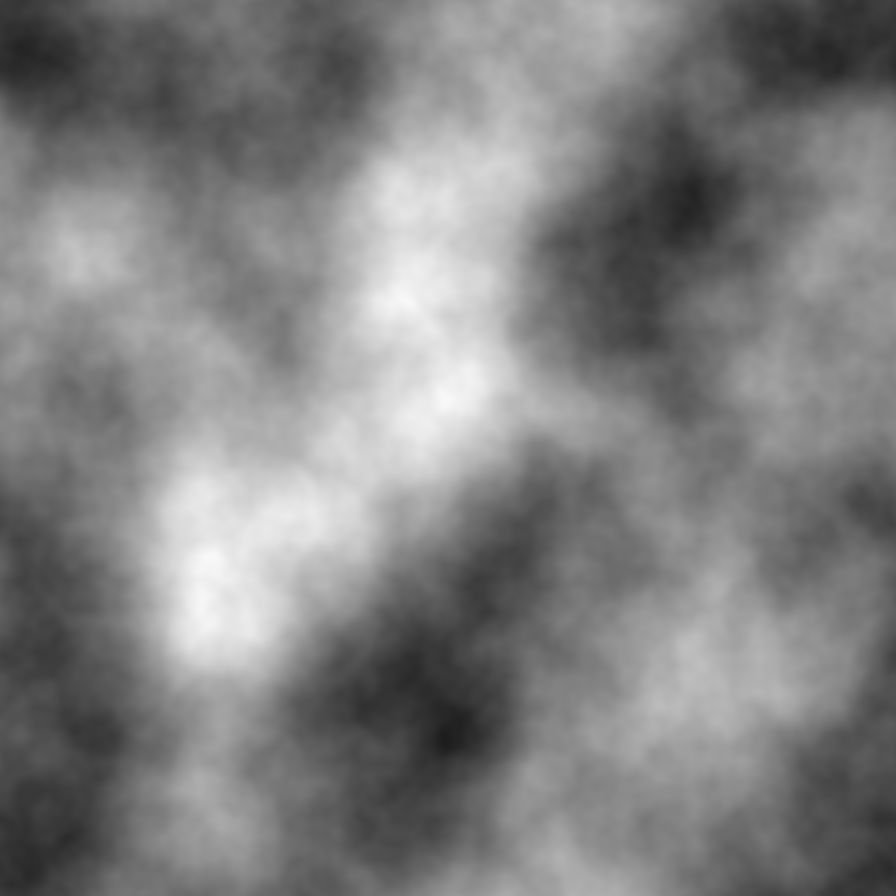
A three.js fragment shader for this texture:

```glsl
varying vec2 vUv;

const float TAU = 6.2831853;
const int OCTAVES = 5;
const float BASE_CELLS = 4.0;
const float GAIN = 0.5;
const float MID_GREY = 0.503;
const float CLOUD_CONTRAST = 0.40;

float hash(vec2 cell, float seed) {
  return fract(sin(dot(cell, vec2(127.1, 311.7)) + seed * 74.7) * 43758.5453);
}

// Unit gradient of a lattice point, wrapped to the period
vec2 gradient(vec2 cell, float period, float seed) {
  float angle = TAU * hash(mod(cell, period), seed);
  return vec2(cos(angle), sin(angle));
}

// Periodic gradient noise with quintic fade, centred on zero
float gradientNoise(vec2 p, float period, float seed) {
  vec2 cell = floor(p);
  vec2 f = p - cell;
  vec2 fade = f * f * f * (f * (f * 6.0 - 15.0) + 10.0);
  vec2 right = vec2(1.0, 0.0);
  vec2 up = vec2(0.0, 1.0);
  vec2 both = vec2(1.0);

  float a = dot(gradient(cell, period, seed), f);
  float b = dot(gradient(cell + right, period, seed), f - right);
  float c = dot(gradient(cell + up, period, seed), f - up);
  float d = dot(gradient(cell + both, period, seed), f - both);
  return mix(mix(a, b, fade.x), mix(c, d, fade.x), fade.y);
}

// Octaves double the whole cell count, so every layer tiles
float cloud(vec2 uv, float cells, float gain) {
  float sum = 0.0;
  float amplitude = 1.0;
  for (int i = 0; i < OCTAVES; i++) {
    float seed = float(i) + 1.0;
    vec2 shift = seed * vec2(0.37, 0.61);
    sum += amplitude * gradientNoise(uv * cells + shift, cells, seed);
    cells *= 2.0;
    amplitude *= gain;
  }
  return sum;
}

// Plane wave with whole repeats; phase is in turns
float wave(vec2 uv, vec2 repeats, float phase) {
  return cos(TAU * (dot(uv, repeats) + phase));
}

// Broad light and dark masses, leaning along the diagonals
float swell(vec2 uv) {
  float upright = 0.091 * wave(uv, vec2(0.0, -1.0), -0.457);
  float sideways = 0.056 * wave(uv, vec2(1.0, 0.0), -0.397);
  float falling = 0.029 * wave(uv, vec2(1.0, 1.0), 0.261)
                + 0.074 * wave(uv, vec2(2.0, 1.0), 0.327);
  float rising = 0.081 * wave(uv, vec2(1.0, -1.0), 0.248)
               + 0.097 * wave(uv, vec2(2.0, -1.0), -0.302);
  return upright + sideways + falling + rising;
}

void main() {
  float detail = CLOUD_CONTRAST * cloud(vUv, BASE_CELLS, GAIN);
  float grey = MID_GREY + swell(vUv) + detail;
  gl_FragColor = vec4(vec3(clamp(grey, 0.0, 1.0)), 1.0);
}
```
